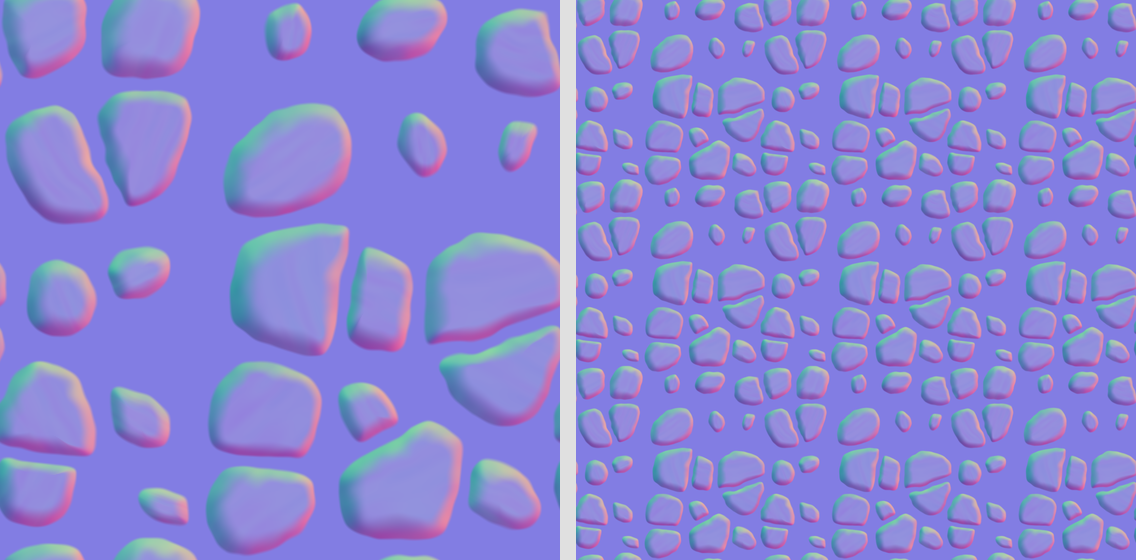
Left: one tile. Right: repeated 3 by 3.
Give the GLSL for this texture map, as a Shadertoy shader.

```glsl
// Tiling normal map of scattered rounded stones on flat ground.
// Each jittered grid cell holds one stone: an ellipse trimmed by the weighted
// bisectors to its neighbours, shaded by the outward slope of its rim.

#define GRID 5.0         // stones per side
#define JITTER 0.62      // centre offset, in cells
#define SIZE 0.137       // radius of the largest stone
#define GAP 0.011        // half of the ground left between stones
#define RIM 0.040        // mean width of the sloping rim
#define EDGE 0.0035      // softness of the outline
#define ROUND 8.0        // higher gives sharper corners
#define WOBBLE 0.016     // unevenness of the outline

const vec3 GROUND = vec3(0.51, 0.49, 0.89);
const vec3 PLATEAU = vec3(0.585, 0.553, 0.868);
const vec3 SLOPE_TINT = vec3(0.31, 0.25, -0.20);

vec3 hash3(vec2 p) {
    vec3 d = vec3(dot(p, vec2(127.1, 311.7)),
                  dot(p, vec2(269.5, 183.3)),
                  dot(p, vec2(419.2, 371.9)));
    return fract(sin(d) * 43758.5453);
}

// Smooth two-channel value noise in -0.5..0.5 that wraps after "period" units
vec2 noise2(vec2 p, float period) {
    vec2 i = floor(p), f = fract(p);
    f = f * f * (3.0 - 2.0 * f);
    vec2 a = hash3(mod(i, period)).xy;
    vec2 b = hash3(mod(i + vec2(1, 0), period)).xy;
    vec2 c = hash3(mod(i + vec2(0, 1), period)).xy;
    vec2 d = hash3(mod(i + vec2(1, 1), period)).xy;
    return mix(mix(a, b, f.x), mix(c, d, f.x), f.y) - 0.5;
}

// Centre (xy) and relative size (z) of the stone in a cell
vec3 stoneAt(vec2 cell) {
    vec3 h = hash3(mod(cell, GRID) + 3.0);
    vec2 centre = (cell + 0.5 + JITTER * (h.xy - 0.5)) / GRID;
    return vec3(centre, mix(0.27, 1.0, h.z));
}

// Colour of one stone, with its coverage in alpha
vec4 shadeStone(vec2 p, vec2 cell, vec2 grain) {
    vec3 stone = stoneAt(cell);
    vec2 q = p - stone.xy;
    if (length(q) > 0.22) return vec4(0.0);

    // Turned ellipse that limits the size
    vec3 look = hash3(mod(cell, GRID) + 17.0);
    float angle = 6.2832 * look.x;
    float stretch = mix(1.0, 1.42, look.y);
    mat2 turn = mat2(cos(angle), -sin(angle), sin(angle), cos(angle));
    vec2 axes = SIZE * stone.z * vec2(stretch, 1.0 / stretch);
    vec2 e = (turn * q) / axes;
    float t = max(length(e), 0.001);
    float sum = pow(t, ROUND);
    vec2 grad = pow(t, ROUND - 2.0) * ((e / axes) * turn);

    // Flat cuts facing the neighbours keep the stones apart
    for (int y = -1; y <= 1; y++)
    for (int x = -1; x <= 1; x++) {
        if (x == 0 && y == 0) continue;
        vec3 other = stoneAt(cell + vec2(x, y));
        vec2 away = other.xy - stone.xy;
        float dist = length(away);
        float reach = max(dist * stone.z / (stone.z + other.z) - GAP, 0.016);
        vec2 n = away / (dist * reach);
        float h = max(dot(q, n), 0.0001);
        sum += pow(h, ROUND);
        grad += pow(h, ROUND - 1.0) * n;
    }

    // Gauge is 0 at the centre and 1 on the outline
    float gauge = pow(sum, 1.0 / ROUND);
    grad *= gauge / sum;
    float steep = max(length(grad), 0.001);
    float depth = (1.0 - gauge) / steep;
    float cover = smoothstep(-EDGE, EDGE, depth);
    if (cover <= 0.0) return vec4(0.0);

    // Rim: broad on the left, narrow on the right, with uneven strokes
    vec2 dir = normalize(grad / steep + 0.7 * grain);
    float width = RIM * (1.0 - 0.32 * dir.x) * (1.0 + 0.8 * grain.y);
    width = min(width * mix(0.7, 1.2, look.z), 0.75 / steep);
    float slope = 1.0 - smoothstep(0.15 * width, width, depth);
    slope *= 0.95 + 0.5 * grain.x;

    // Faint brush strokes and a slight tilt on the plateau
    vec2 strokes = noise2(e * vec2(1.6, 6.0) + 9.0 * look.xy + 20.0, 64.0);
    vec2 tilt = 0.13 * strokes + 0.10 * (look.yz - 0.5);
    vec2 lean = dir * slope + tilt;
    vec3 tint = SLOPE_TINT * vec3(lean, slope);
    tint -= 0.035 * max(strokes.x, 0.0) * vec3(1.0, 1.0, 0.0);
    return vec4(PLATEAU + tint, cover);
}

void mainImage(out vec4 fragColor, in vec2 fragCoord) {
    vec2 uv = fragCoord / iResolution.xy;

    // Wrapped noise bends outlines and roughens the slopes
    vec2 broad = noise2(uv * 14.0, 14.0);
    vec2 fine = noise2(uv * 36.0 + 0.5, 36.0);
    vec2 p = uv + WOBBLE * (broad + 0.35 * fine);
    vec2 grain = 0.5 * broad.yx + 0.4 * fine;

    vec3 col = GROUND;
    vec2 home = floor(uv * GRID);
    for (int y = -1; y <= 1; y++)
    for (int x = -1; x <= 1; x++) {
        vec4 stone = shadeStone(p, home + vec2(x, y), grain);
        col = mix(col, stone.rgb, stone.a);
    }
    fragColor = vec4(clamp(col, 0.0, 1.0), 1.0);
}
```
